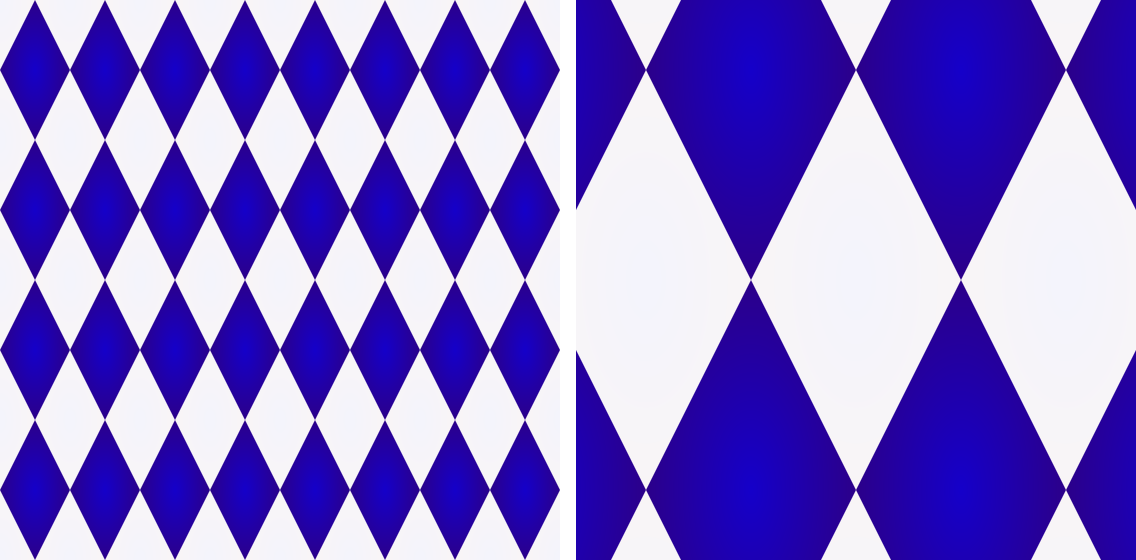
Left, the full canvas; right, a detail of the centre.
A Shadertoy shader for this pattern:

```glsl
// Harlequin pattern of tall blue diamonds on a pale ground, 8 across and 4 down.
// Each diamond is a Manhattan-distance shape in its cell; blue and pale diamonds
// both carry a soft elliptical glow. Whole repeats make the pattern tile.

const vec2  REPEATS      = vec2(8.0, 4.0);
const vec3  BLUE_CENTRE  = vec3(0.082, 0.000, 0.790);
const vec3  BLUE_TIP     = vec3(0.170, 0.000, 0.540);
const vec3  PALE_CENTRE  = vec3(0.955, 0.957, 0.990);
const vec3  PALE_TIP     = vec3(0.975, 0.960, 0.965);
const float EDGE_SOFTNESS = 1.0;   // width of the smoothed edge in pixels

// Offset from the nearest cell centre, each axis in -0.5 .. 0.5
vec2 cellOffset(vec2 grid) {
    return fract(grid) - 0.5;
}

// Radial blend: 0 at the diamond's centre, 1 at its tips
vec3 glow(vec2 offset, vec3 centre, vec3 tip) {
    return mix(centre, tip, min(2.0 * length(offset), 1.0));
}

void mainImage(out vec4 fragColor, in vec2 fragCoord) {
    vec2 grid = fragCoord / iResolution.xy * REPEATS;
    vec2 blueOffset = cellOffset(grid);
    vec2 paleOffset = cellOffset(grid + 0.5);

    // Diamond edge, smoothed over the change of the field across one pixel
    float field = abs(blueOffset.x) + abs(blueOffset.y) - 0.5;
    float edgeWidth = EDGE_SOFTNESS * length(REPEATS / iResolution.xy);
    float blueMask = clamp(0.5 - field / edgeWidth, 0.0, 1.0);

    vec3 blue = glow(blueOffset, BLUE_CENTRE, BLUE_TIP);
    vec3 pale = glow(paleOffset, PALE_CENTRE, PALE_TIP);
    fragColor = vec4(mix(pale, blue, blueMask), 1.0);
}
```
